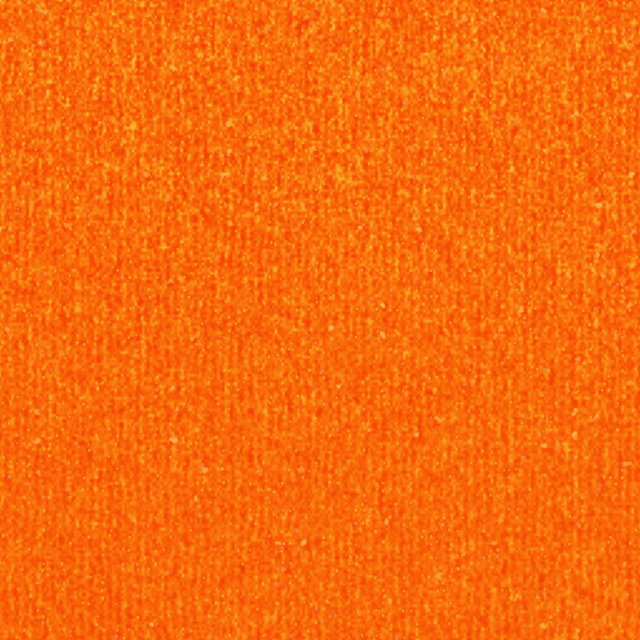
This texture is drawn by a three.js fragment shader. Its source:

```glsl
// Orange knitted cloth: fine vertical ribs broken up by grainy noise.
// A skewed tone drives a red-orange to yellow ramp; two scattered layers
// add pale flecks of lint and tiny bright specks.

varying vec2 vUv;

const vec3 EMBER = vec3(0.955, 0.28, 0.02);
const vec3 ORANGE = vec3(0.975, 0.405, 0.035);
const vec3 AMBER = vec3(0.97, 0.53, 0.075);
const vec3 GOLD = vec3(0.95, 0.70, 0.18);
const vec3 LINT = vec3(0.95, 0.73, 0.32);
const vec3 LILAC = vec3(0.88, 0.58, 0.48);

const float RIBS = 68.0;                   // ribs across the canvas
const float RIB_WOBBLE = 1.5;              // phase wander, radians
const vec2 STREAK_SCALE = vec2(150.0, 56.0);
const vec2 GRAIN_SCALE = vec2(190.0, 140.0);
const vec2 FINE_SCALE = vec2(255.0, 225.0);
const float MID_GREEN = 0.409;             // median of the green channel
const float CONTRAST = 0.062;
const float SKEW = 0.013;                  // stretches the bright tail
const float FLECK_CELLS = 24.0;
const float FLECK_CHANCE = 0.28;
const float SPECK_CELLS = 96.0;
const float SPECK_CHANCE = 0.16;

float hash(vec2 p) {
  vec3 q = fract(vec3(p.xyx) * 0.1031);
  q += dot(q, q.yzx + 33.33);
  return fract((q.x + q.y) * q.z);
}

vec2 hash2(vec2 p) {
  return vec2(hash(p + 17.3), hash(p + 71.9));
}

// Signed value noise, -1 to 1
float noise(vec2 p) {
  vec2 i = floor(p);
  vec2 f = fract(p);
  f = f * f * (3.0 - 2.0 * f);
  float low = mix(hash(i), hash(i + vec2(1.0, 0.0)), f.x);
  float high = mix(hash(i + vec2(0.0, 1.0)), hash(i + vec2(1.0, 1.0)), f.x);
  return 2.0 * mix(low, high, f.y) - 1.0;
}

// Ribs, streaks and grain summed to roughly unit deviation
float clothTone(vec2 uv) {
  float wander = noise(uv * vec2(22.0, 14.0)) + 0.5 * noise(uv * vec2(50.0, 40.0) + 9.0);
  float rib = sin(6.2832 * RIBS * uv.x + RIB_WOBBLE * wander);
  float streak = noise(uv * STREAK_SCALE + 31.0);
  float grain = noise(uv * GRAIN_SCALE + 57.0);
  float fine = noise(uv * FINE_SCALE + 83.0);
  float patches = noise(uv * 11.0 + 5.0);
  float roughness = mix(0.85, 1.15, smoothstep(0.1, 0.9, uv.y));
  float light = 0.36 * (uv.y - 0.5) + 0.16 * (uv.x - 0.5);
  return 0.5 * rib + 0.65 * streak + roughness * (1.1 * grain + 1.5 * fine)
    + 0.1 * patches + light;
}

// Colour ramp indexed by the green level
vec3 clothColor(float green) {
  vec3 color = mix(EMBER, ORANGE, smoothstep(0.26, 0.42, green));
  color = mix(color, AMBER, clamp((green - 0.405) / 0.125, 0.0, 1.0));
  color = mix(color, GOLD, clamp((green - 0.53) / 0.17, 0.0, 1.0));
  color.g = min(green, 0.74);
  return color;
}

// Ragged lint flecks: x is coverage, y is the shadow beside them
vec2 flecks(vec2 uv) {
  vec2 cell = floor(uv * FLECK_CELLS);
  vec2 local = fract(uv * FLECK_CELLS) - mix(vec2(0.28), vec2(0.72), hash2(cell));
  float corner = smoothstep(1.5, 1.9, uv.x + uv.y);
  float present = step(hash(cell + 3.7), FLECK_CHANCE + 0.3 * corner);
  float angle = 3.1416 * hash(cell + 41.0);
  vec2 axis = vec2(cos(angle), sin(angle));
  vec2 q = vec2(dot(local, axis), dot(local, vec2(-axis.y, axis.x)));
  float size = mix(0.12, 0.21, hash(cell + 59.0)) * (1.0 + 0.3 * corner);
  float ragged = 0.55 * noise(uv * 210.0 + 13.0);
  float dist = length(q * vec2(1.0, 1.5)) / size + ragged;
  float shade = 1.0 - smoothstep(0.4, 1.5, length(local + vec2(-0.08, 0.12)) / size);
  float strength = mix(0.3, 0.9, hash(cell + 91.0));
  return present * vec2(strength * (1.0 - smoothstep(0.1, 1.1, dist)), shade);
}

// Tiny specks: x is coverage, y is a random tint
vec2 specks(vec2 uv) {
  vec2 cell = floor(uv * SPECK_CELLS);
  vec2 local = fract(uv * SPECK_CELLS) - mix(vec2(0.3), vec2(0.7), hash2(cell + 200.0));
  float present = step(hash(cell + 307.0), SPECK_CHANCE);
  float radius = mix(0.18, 0.30, hash(cell + 401.0));
  float dist = length(local * vec2(1.1, 0.9)) + 0.07 * noise(uv * 260.0);
  float coverage = 1.0 - smoothstep(0.3 * radius, 1.2 * radius, dist);
  return vec2(present * coverage, hash(cell + 503.0));
}

void main() {
  float tone = clothTone(vUv);
  float bright = max(tone, 0.0);
  vec2 fleck = flecks(vUv);
  float green = MID_GREEN + CONTRAST * tone + SKEW * bright * bright - 0.03 * fleck.y;
  vec3 color = clothColor(max(green, 0.25));

  // Bright specks, a few of them lilac, then lint on top
  vec2 speck = specks(vUv);
  vec3 speckColor = mix(GOLD, LILAC, step(0.92, speck.y));
  color = mix(color, speckColor, 0.7 * speck.x);
  color = mix(color, LINT, fleck.x);

  gl_FragColor = vec4(color, 1.0);
}
```
